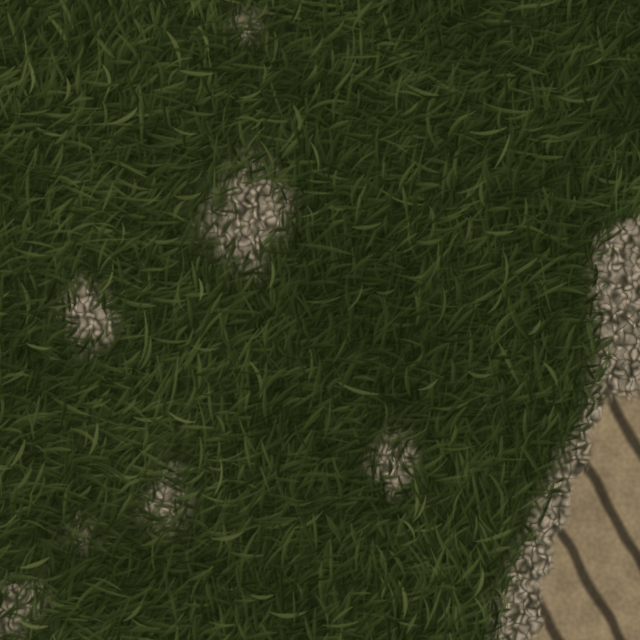
Give the GLSL for this texture, as a Shadertoy shader.

```glsl
// Rough lawn seen from above: curved grass blades in stacked jittered grids,
// thinning over worn gravel patches and a stony verge beside pale paving.
// Gradient noise drives clump light, blade lean and how much soil shows.

const vec3 SHADOW = vec3(0.065, 0.095, 0.022);
const vec3 GREEN  = vec3(0.165, 0.205, 0.090);
const vec3 LIT    = vec3(0.285, 0.325, 0.170);
const vec3 STRAW  = vec3(0.430, 0.450, 0.270);
const vec3 SOIL   = vec3(0.170, 0.165, 0.115);
const vec3 STONE  = vec3(0.610, 0.555, 0.475);
const vec3 PAVING = vec3(0.530, 0.465, 0.355);

const int   LAYERS      = 15;
const float BLADE_WIDTH = 0.0026;   // half width of a blade
const float SOFTNESS    = 0.0021;   // edge blur
const float LEAN        = 0.85;     // mean blade angle, radians
const float SPREAD      = 2.3;      // random range of the angle
const float STONES      = 82.0;     // stones across the canvas

// Worn patches: centre and radius
const vec3 PATCHES[7] = vec3[7](
    vec3(0.39, 0.67, 0.085), vec3(0.14, 0.51, 0.060), vec3(0.26, 0.22, 0.065),
    vec3(0.39, 0.96, 0.045), vec3(0.02, 0.04, 0.070), vec3(0.62, 0.28, 0.060),
    vec3(0.13, 0.17, 0.050));

vec3 hash3(vec2 p) {
    vec3 q = fract(vec3(p.xyx) * vec3(0.1031, 0.1030, 0.0973));
    q += dot(q, q.yxz + 33.33);
    return fract((q.xxy + q.yzz) * q.zyx);
}

float gradDot(vec2 cell, vec2 f) {
    float a = 6.2832 * hash3(cell + 57.0).x;
    return dot(vec2(cos(a), sin(a)), f);
}

// Gradient noise, about -0.7 to 0.7
float noise(vec2 p) {
    vec2 i = floor(p), f = p - i, e = vec2(1.0, 0.0);
    vec2 u = f * f * f * (f * (f * 6.0 - 15.0) + 10.0);
    return mix(mix(gradDot(i, f), gradDot(i + e, f - e), u.x),
               mix(gradDot(i + e.yx, f - e.yx), gradDot(i + 1.0, f - 1.0), u.x), u.y);
}

float fbm(vec2 p) {
    return noise(p) + 0.5 * noise(p * 2.1 + 9.0) + 0.25 * noise(p * 4.3 + 21.0);
}

// Domed stones of uneven brightness over soil
vec3 gravel(vec2 p) {
    vec2 g = p * STONES + 0.9 * vec2(noise(p * 60.0), noise(p * 60.0 + 40.0));
    vec2 cell = floor(g);
    float nearest = 9.0, tone = 0.0;
    for (int y = -1; y <= 1; y++)
    for (int x = -1; x <= 1; x++) {
        vec2 c = cell + vec2(x, y);
        vec3 h = hash3(c);
        vec2 d = c + 0.15 + 0.7 * h.xy - g;
        float dist = length(d * vec2(1.0, 0.8)) + 0.25 * h.z;
        if (dist < nearest) { nearest = dist; tone = h.z + 0.35 * (d.x - d.y); }
    }
    float dome = 1.0 - smoothstep(0.15, 0.85, nearest);
    float light = dome * (0.55 + 0.5 * tone) + 0.2 + 0.3 * noise(p * 110.0) + 0.2 * noise(p * 25.0);
    return mix(SOIL, STONE, clamp(light, 0.0, 1.1));
}

// Rows of slabs with dark slanting joints
vec3 paving(vec2 p) {
    float row = (dot(p, vec2(0.87, 0.49)) - 0.93) / 0.085 + 0.06 * noise(p * 18.0);
    float joint = abs(fract(row + 0.5) - 0.5);
    vec3 col = PAVING * (1.0 + 0.14 * fbm(p * 22.0) + 0.10 * noise(p * 130.0));
    return col * mix(0.48, 1.0, smoothstep(0.03, 0.14, joint));
}

// Grass density: 0 is bare, 1 is thick
float grassCover(vec2 p) {
    float rough = fbm(p * 9.0);
    float bare = 0.0;
    for (int i = 0; i < 7; i++) {
        float d = length((p - PATCHES[i].xy) * vec2(1.0, 0.85)) / PATCHES[i].z;
        bare = max(bare, (i < 2 ? 0.95 : 0.68) * exp(-d * d));
    }
    float verge = 0.76 + 0.15 * smoothstep(0.0, 0.45, p.y) + 0.3 * smoothstep(0.62, 0.76, p.y);
    bare = max(bare, smoothstep(-0.05, 0.07, p.x - verge + 0.04 * rough));
    return clamp(1.02 - bare + 0.28 * rough, 0.0, 1.0);
}

// One grid of blades painted over the colour below
vec3 bladeLayer(vec3 col, vec2 p, float layer, float cover, float light, float lean) {
    float depth = layer / float(LAYERS - 1);
    float cells = 17.0 + 16.0 * fract(layer * 0.618);
    vec2 g = p * cells + layer * vec2(7.31, 3.77);
    vec2 cell = floor(g);
    for (int y = -1; y <= 1; y++)
    for (int x = -1; x <= 1; x++) {
        vec2 c = cell + vec2(x, y);
        vec3 h = hash3(c + layer * 71.0), k = hash3(c + layer * 37.0 + 191.0);
        float a = lean + SPREAD * (h.z - 0.5);
        vec2 q = g - c - h.xy;
        q = vec2(dot(q, vec2(cos(a), sin(a))), dot(q, vec2(-sin(a), cos(a))));
        float along = q.x / (0.45 + 0.45 * k.x);
        float across = (q.y - 0.3 * (k.y - 0.5) * (along * along - 0.4)) / cells;
        float taper = max(1.0 - along * along, 0.0);
        float width = BLADE_WIDTH * (0.6 + 0.8 * k.z) * taper;
        float alpha = 1.0 - smoothstep(-SOFTNESS, SOFTNESS, abs(across) - width);
        alpha *= smoothstep(0.0, 0.3, taper) * smoothstep(k.x * 0.7, k.x * 0.7 + 0.25, cover);
        float tone = light * (0.22 + 0.42 * depth) * (0.5 + h.x + 0.25 * along) + 45.0 * across;
        vec3 blade = mix(SHADOW, GREEN, smoothstep(0.0, 0.5, tone));
        blade = mix(blade, LIT, smoothstep(0.4, 1.0, tone));
        blade = mix(blade, STRAW, 0.7 * depth * light * smoothstep(0.90, 1.0, k.y));
        col = mix(col, blade, alpha * 0.85);
    }
    return col;
}

void mainImage(out vec4 fragColor, in vec2 fragCoord) {
    vec2 p = fragCoord / iResolution.y;
    float cover = grassCover(p);

    // Clump light, darker in the deep grass right of the middle
    vec2 deep = (p - vec2(0.62, 0.47)) / vec2(0.20, 0.24);
    float light = 0.98 + 0.35 * fbm(p * 5.0) - 0.30 * exp(-dot(deep, deep));
    light -= 0.22 * smoothstep(0.65, 1.0, p.x) * smoothstep(0.6, 0.9, p.y);

    // Ground: gravel, paving at the lower right, shade under the grass
    float slab = p.x - 0.825 - 0.30 * p.y + 0.025 * fbm(p * 16.0);
    float paved = smoothstep(-0.006, 0.012, slab) * (1.0 - smoothstep(0.36, 0.40, p.y));
    vec3 col = mix(gravel(p), paving(p), paved);
    vec3 shade = mix(SHADOW, GREEN, clamp(0.3 + 0.6 * fbm(p * 45.0), 0.0, 1.0));
    col = mix(col, shade, 0.92 * smoothstep(0.2, 0.8, cover));

    // Grass, from the deepest blades to the top ones
    float lean = LEAN + 0.9 * noise(p * 3.0 + 5.0);
    float growth = cover * (1.0 - 0.7 * paved);
    for (int i = 0; i < LAYERS; i++)
        col = bladeLayer(col, p, float(i), growth, light, lean);

    fragColor = vec4(col, 1.0);
}
```
